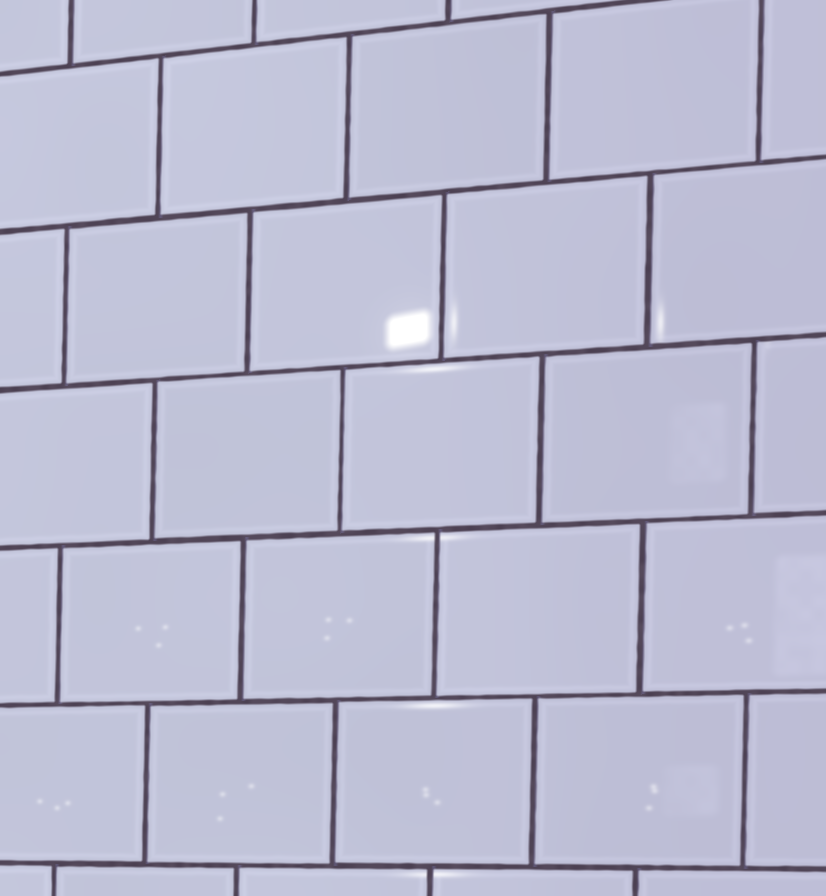
This texture is drawn by a Shadertoy shader. Its source:

```glsl
// A glazed brick-bond tile wall seen at a slight angle, with dark grout.
// A projective map gives the tile grid; each tile is a rounded box with
// a small hashed shift and tint, plus lamp glints and faint reflections.

const vec3 GLAZE = vec3(0.760, 0.770, 0.855);
const vec3 GLAZE_FAR = vec3(0.738, 0.738, 0.835);
const vec3 GROUT = vec3(0.315, 0.270, 0.340);
const vec3 GROUT_FRINGE = vec3(0.400, 0.370, 0.510);
const float TILE_ASPECT = 1.117;
const float GROUT_HALF = 0.0029;

float hash(vec2 p) {
    vec3 q = fract(vec3(p.xyx) * 0.1031);
    q += dot(q, q.yzx + 33.33);
    return fract((q.x + q.y) * q.z);
}

float noise(vec2 p) {
    vec2 i = floor(p), f = fract(p);
    f = f * f * (3.0 - 2.0 * f);
    return mix(mix(hash(i), hash(i + vec2(1, 0)), f.x),
               mix(hash(i + vec2(0, 1)), hash(i + vec2(1, 1)), f.x), f.y);
}

float bell(float x, float centre, float width) {
    float d = (x - centre) / width;
    return exp(-d * d);
}

float roundBox(vec2 p, vec2 halfSize, float radius) {
    vec2 d = abs(p) - halfSize + radius;
    return length(max(d, 0.0)) + min(max(d.x, d.y), 0.0) - radius;
}

// Tile height at a column; it grows toward the nearer, right side.
float tileHeight(float x) {
    return 0.176 + 0.0247 * x;
}

// Wall position in tiles: x across, y down, zero on the top full row.
vec2 wallPosition(vec2 p) {
    float across = (p.x - 0.0703 + 0.02 * (p.y - 0.5)) / TILE_ASPECT;
    float down = p.y - 0.0833 + 0.1158 * p.x;
    return vec2(across, down) / tileHeight(p.x);
}

// Soft pane of reflected window light, in tile units.
float pane(vec2 f, vec2 centre, vec2 halfSize) {
    return 1.0 - smoothstep(-0.03, 0.03, roundBox(f - centre, halfSize, 0.04));
}

// Glints along the tile rims below and beside the lamp.
float rimGlint(vec2 p, vec2 fromCorner, float row) {
    float top = bell(fromCorner.y, 0.009, 0.0035) * bell(p.x, 0.485, 0.032)
              * step(1.5, row);
    float side = bell(fromCorner.x, 0.013, 0.004) * bell(p.y, 0.36, 0.02)
               * smoothstep(0.40, 0.48, p.x);
    return 0.75 * top + 0.7 * side;
}

// Tiny sparkles on a few tiles of the lower wall.
float sparkles(vec2 f, vec2 cell) {
    float sum = 0.0;
    for (int i = 0; i < 3; i++) {
        vec2 key = cell + 7.3 * float(i);
        vec2 spot = vec2(0.5) + 0.22 * vec2(hash(key) - 0.5, hash(key + 4.1));
        sum += exp(-dot(f - spot, f - spot) * 3500.0);
    }
    return sum * step(0.55, hash(cell + 19.0)) * step(2.5, cell.y);
}

void mainImage(out vec4 fragColor, in vec2 fragCoord) {
    // Canvas units: height is one, y runs down.
    vec2 p = fragCoord / iResolution.y;
    p.y = 1.0 - p.y;
    float soft = max(0.0017, 0.8 / iResolution.y);

    // Running bond: even rows shift by half a tile.
    vec2 wall = wallPosition(p);
    float row = floor(wall.y);
    wall.x += 0.5 * (1.0 - mod(row, 2.0));
    vec2 cell = floor(wall);
    vec2 f = wall - cell;
    float h = tileHeight(p.x);
    vec2 halfSize = 0.5 * h * vec2(TILE_ASPECT, 1.0);
    vec2 jitter = 0.0014 * (vec2(hash(cell + 3.0), hash(cell + 8.0)) - 0.5);
    vec2 q = (f - 0.5) * 2.0 * halfSize + jitter;
    float edge = roundBox(q, halfSize - GROUT_HALF, 0.002);
    edge += 0.0008 * (noise(p * 90.0) - 0.5);

    // Glaze: broad shading, tile tint, gentle mottling and pale rim.
    vec3 glaze = mix(GLAZE, GLAZE_FAR, smoothstep(0.25, 1.0, p.x));
    glaze += 0.012 * (1.0 - smoothstep(0.0, 0.5, length(p)));
    glaze += 0.014 * (hash(cell + 31.0) - 0.5);
    glaze += 0.010 * (noise(p * vec2(9.0, 6.0)) - 0.5);
    glaze += 0.030 * bell(edge, -0.006, 0.003);

    // Faint window panes on the nearer tiles.
    float nearSide = smoothstep(0.65, 0.85, p.x) * step(1.5, row);
    vec2 centre = vec2(0.75, 0.4 + 0.2 * hash(cell + 2.0));
    vec2 size = vec2(0.13, 0.1 + 0.25 * hash(cell + 5.0));
    float cloudy = 0.5 + 0.5 * noise(p * 70.0);
    glaze += 0.035 * nearSide * cloudy * pane(f, centre, size);

    // Lamp reflection with its halo, then the smaller glints.
    vec2 toLamp = p - vec2(0.456, 0.368);
    toLamp.y += 0.18 * toLamp.x;
    float lamp = 1.0 - smoothstep(-0.007, 0.007, roundBox(toLamp, vec2(0.024, 0.018), 0.009));
    float light = lamp + 0.16 * exp(-dot(toLamp, toLamp) * 900.0);
    light += rimGlint(p, q + halfSize, row) + 0.4 * sparkles(f, cell);
    glaze = mix(glaze, vec3(1.0), clamp(light, 0.0, 1.0));

    // Grout, tinted violet on the right flank of upright joints.
    float violet = smoothstep(0.0, 0.003, q.x + halfSize.x)
                 * (1.0 - smoothstep(0.003, 0.007, q.x + halfSize.x));
    vec3 grout = mix(GROUT, GROUT_FRINGE, 0.7 * violet);
    grout += 0.05 * (noise(p * 120.0) - 0.5);
    vec3 colour = mix(glaze, grout, smoothstep(-soft, soft, edge));
    fragColor = vec4(colour, 1.0);
}
```
